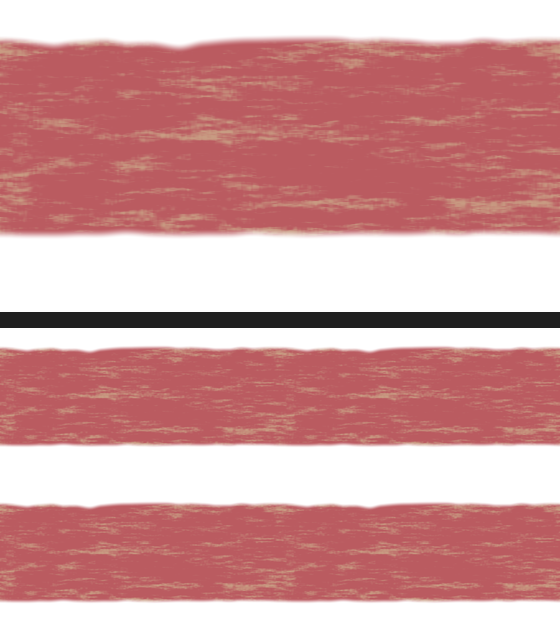
Top: one tile. Bottom: repeated 2 by 2.
Reproduce this texture procedurally as a WebGL 2 fragment shader.

```glsl
#version 300 es
precision highp float;

uniform vec2 u_resolution;
out vec4 fragColor;

#define PAPER vec3(1.0)
#define PAINT vec3(0.73, 0.355, 0.378)
#define WORN vec3(0.785, 0.61, 0.51)
#define BAND_BOTTOM 0.251
#define BAND_TOP 0.876
#define EDGE_SOFTNESS 0.017
#define TOP_WOBBLE 0.034
#define BOTTOM_WOBBLE 0.012
#define WEAR_START 0.47
#define WEAR_FULL 0.87
#define STREAK_WAVE 0.007

// Integer hash of a lattice cell, 0 to 1
float hash(vec2 cell, uint seed) {
    uvec2 q = uvec2(cell);
    uint h = q.x * 1597334677u ^ q.y * 3812015801u ^ seed * 2798796415u;
    h = (h ^ (h >> 16)) * 2146121005u;
    h = (h ^ (h >> 15)) * 2221713035u;
    h ^= h >> 16;
    return float(h >> 8) / 16777216.0;
}

// Value noise that wraps after a whole number of cells
float wrapNoise(vec2 uv, vec2 cells, uint seed) {
    vec2 p = uv * cells;
    vec2 f = fract(p);
    vec2 lo = mod(floor(p), cells);
    vec2 hi = mod(lo + 1.0, cells);
    f = f * f * (3.0 - 2.0 * f);
    float below = mix(hash(lo, seed), hash(vec2(hi.x, lo.y), seed), f.x);
    float above = mix(hash(vec2(lo.x, hi.y), seed), hash(hi, seed), f.x);
    return mix(below, above, f.y);
}

// Uneven contour along x, mostly near 0 with occasional dips
float contour(float x, uint seed) {
    vec2 p = vec2(x, 0.0);
    float n = 0.65 * wrapNoise(p, vec2(9.0, 1.0), seed)
            + 0.35 * wrapNoise(p, vec2(22.0, 1.0), seed + 1u);
    return n * n;
}

// Long horizontal scuffs broken up by fine grain and cross threads
float wear(vec2 uv) {
    vec2 p = uv;
    p.y += STREAK_WAVE * (wrapNoise(uv, vec2(28.0, 18.0), 11u) - 0.5);
    float patches = wrapNoise(p, vec2(8.0, 23.0), 1u);
    float streaks = wrapNoise(p, vec2(27.0, 97.0), 2u);
    float grain = wrapNoise(p, vec2(110.0, 230.0), 3u);
    float threads = wrapNoise(uv, vec2(280.0, 64.0), 4u);
    float amount = 0.40 * patches + 0.35 * streaks + 0.17 * grain + 0.08 * threads;
    return smoothstep(WEAR_START, WEAR_FULL, amount);
}

void main() {
    vec2 uv = gl_FragCoord.xy / u_resolution;

    // Painted band with blurred, wavering edges
    float top = BAND_TOP - TOP_WOBBLE * contour(uv.x, 21u);
    float bottom = BAND_BOTTOM + BOTTOM_WOBBLE * (contour(uv.x, 31u) - 0.3);
    float inside = min(top - uv.y, uv.y - bottom);
    float band = smoothstep(-EDGE_SOFTNESS, EDGE_SOFTNESS, inside);

    vec3 surface = mix(PAINT, WORN, wear(uv));
    fragColor = vec4(mix(PAPER, surface, band), 1.0);
}
```
